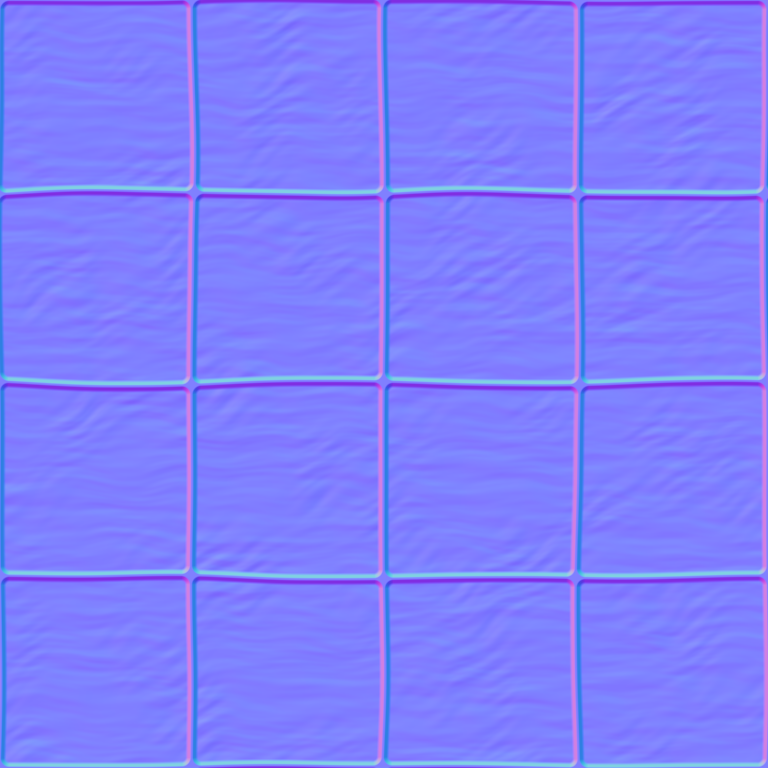
A Shadertoy shader for this texture map:

```glsl
// Tangent-space normal map of a 4 x 4 grid of hand-laid tiles with streaked, wrinkled faces.

// Lengths are in tile units: one tile is 1 x 1.
const float TILES         = 4.0;    // repeats across and down
const float CORNER_RADIUS = 0.05;
const float BEVEL_OUTER   = 0.036;  // distance from joint centre where the bevel starts
const float BEVEL_PEAK    = 0.017;  // steepest part of the bevel
const float JOINT_SOFT    = 0.011;  // blend between the two sides of a joint
const float BEVEL_TILT    = 0.64;   // sine of the steepest bevel angle
const float JOINT_WOBBLE  = 0.036;  // bending of a joint along its length
const float JOINT_SHIFT   = 0.016;  // random offset of a whole joint
const float STREAK_DEPTH  = 0.0042;
const float FINE_DEPTH    = 0.0011;
const float WRINKLE_DEPTH = 0.0050;
const float SLOPE_STEP    = 0.004;  // finite difference step

vec2 hash2(vec2 cell) {
    uvec2 n = uvec2(ivec2(cell) + 4096);
    uint h = n.x * 73856093u ^ n.y * 19349663u;
    h = (h ^ (h >> 15)) * 739982445u;
    h = (h ^ (h >> 13)) * 695872825u;
    h ^= h >> 16;
    return vec2(h & 65535u, h >> 16) / 65535.0;
}

float cornerRamp(vec2 cell, vec2 offset, vec2 period, float seed) {
    float angle = 6.28319 * hash2(mod(cell, period) + seed * 131.0).x;
    return dot(vec2(cos(angle), sin(angle)), offset);
}

// Gradient noise that wraps after `period` lattice cells.
float gradientNoise(vec2 p, vec2 period, float seed) {
    vec2 i = floor(p), f = p - i;
    vec2 u = f * f * f * (f * (f * 6.0 - 15.0) + 10.0);
    vec2 e = vec2(1.0, 0.0);
    float low  = mix(cornerRamp(i, f, period, seed),
                     cornerRamp(i + e.xy, f - e.xy, period, seed), u.x);
    float high = mix(cornerRamp(i + e.yx, f - e.yx, period, seed),
                     cornerRamp(i + e.xx, f - e.xx, period, seed), u.x);
    return mix(low, high, u.y);
}

// Sideways displacement of one joint at a position along it.
float jointOffset(float along, float index, float seed) {
    float id = mod(index, TILES);
    float bend = gradientNoise(vec2(along + 0.35, id + 0.5), vec2(TILES), seed);
    float shift = hash2(vec2(id, seed * 17.0)).y - 0.5;
    return JOINT_WOBBLE * bend + JOINT_SHIFT * shift;
}

// Height of the tile face: level streaks plus patches of slanted wrinkles.
float faceHeight(vec2 p) {
    vec2 wrap = vec2(TILES);
    float warp = gradientNoise(p * 3.0, wrap * 3.0, 3.0);
    vec2 s = p + vec2(0.0, 0.05 * warp);
    float streaks = gradientNoise(s * vec2(2.0, 13.0), wrap * vec2(2.0, 13.0), 4.0);
    float fine = gradientNoise(s * vec2(6.0, 28.0), wrap * vec2(6.0, 28.0), 5.0);

    // The integer shear keeps the slanted lattice seamless.
    vec2 slant = vec2(5.0 * p.x, 14.0 * p.y - 7.0 * p.x + 1.2 * warp);
    float wrinkles = gradientNoise(slant, vec2(20.0, 28.0), 6.0);
    float patches = gradientNoise(p * 2.0 + 0.5, wrap * 2.0, 7.0);
    wrinkles *= smoothstep(-0.25, 0.4, patches);

    return STREAK_DEPTH * streaks + FINE_DEPTH * fine + WRINKLE_DEPTH * wrinkles;
}

vec2 faceTilt(vec2 p) {
    vec2 e = vec2(SLOPE_STEP, 0.0);
    vec2 rise = vec2(faceHeight(p + e.xy) - faceHeight(p - e.xy),
                     faceHeight(p + e.yx) - faceHeight(p - e.yx));
    return -rise / (2.0 * SLOPE_STEP);
}

void mainImage(out vec4 fragColor, in vec2 fragCoord) {
    vec2 p = fragCoord / iResolution.y * TILES;
    float pixel = TILES / iResolution.y;

    // Uneven joints: shift each axis by the offset of the nearest joint.
    vec2 joint = floor(p + 0.5);
    vec2 q = p - vec2(jointOffset(p.y, joint.x, 1.0), jointOffset(p.x, joint.y, 2.0));

    // Rounded-square distance and its outward direction.
    vec2 local = fract(q) - 0.5;
    vec2 corner = abs(local) - 0.5 + CORNER_RADIUS;
    vec2 outside = max(corner, 0.0);
    float dist = length(outside) + min(max(corner.x, corner.y), 0.0) - CORNER_RADIUS;
    vec2 outward = sign(local) * outside / max(length(outside), 1e-5);

    // Bevel slopes away from the face and levels out in the joint.
    float soft = max(JOINT_SOFT, pixel);
    float rim = smoothstep(-BEVEL_OUTER, -BEVEL_PEAK, dist);
    float bevel = rim * (1.0 - smoothstep(-soft, 0.0, dist));

    // Combine tilts and encode; green points down the canvas.
    vec2 tilt = outward * bevel * BEVEL_TILT + faceTilt(p) * (1.0 - rim);
    vec3 normal = vec3(tilt.x, -tilt.y, sqrt(max(1.0 - dot(tilt, tilt), 0.0)));
    fragColor = vec4(0.5 + 0.5 * normal, 1.0);
}
```
